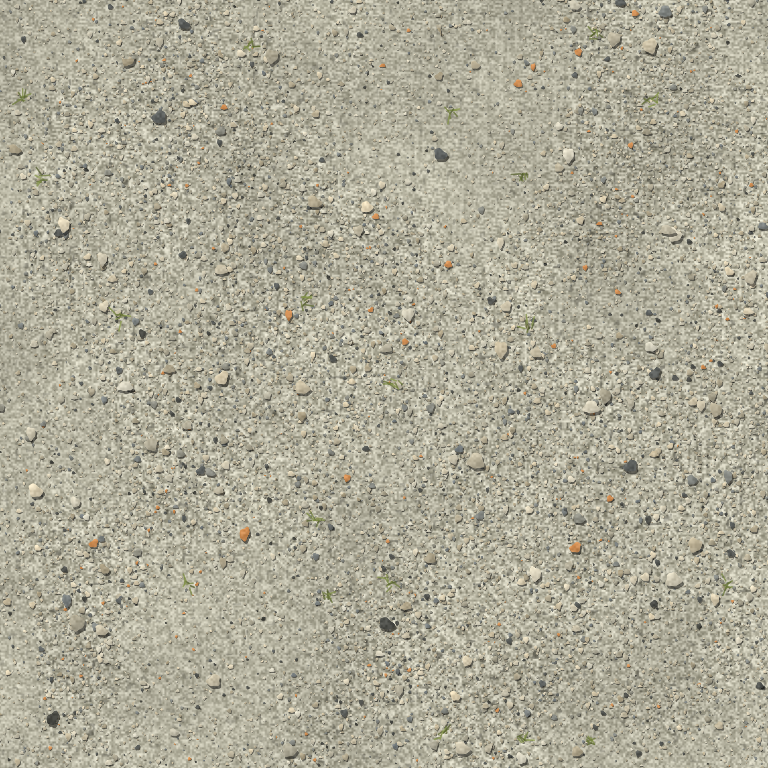
Write a three.js fragment shader that draws this texture.

```glsl
// Dry, dusty gravel ground with scattered pebbles, rusty chips and tiny grass tufts.
varying vec2 vUv;

#define GROUND vec3(0.715, 0.705, 0.632)
#define PALE vec3(0.85, 0.835, 0.765)
#define DULL vec3(0.61, 0.595, 0.525)
#define SLATE vec3(0.46, 0.485, 0.49)
#define DARK vec3(0.27, 0.27, 0.245)
#define RUST vec3(0.80, 0.55, 0.33)
#define GRASS vec3(0.42, 0.47, 0.23)
#define GRAIN 0.33
#define SHADOW 0.50
#define SOFTNESS 0.0014
#define LIGHT vec2(-0.5, 0.86)

float hash(vec2 p) {
  return fract(sin(dot(p, vec2(127.1, 311.7))) * 43758.5453);
}

vec2 hash2(vec2 p) {
  return vec2(hash(p), hash(p + 57.3));
}

float noise(vec2 p) {
  vec2 i = floor(p), f = fract(p);
  f = f * f * (3.0 - 2.0 * f);
  float low = mix(hash(i), hash(i + vec2(1.0, 0.0)), f.x);
  float high = mix(hash(i + vec2(0.0, 1.0)), hash(i + vec2(1.0)), f.x);
  return mix(low, high, f.y);
}

float fbm(vec2 p) {
  float sum = 0.0, weight = 0.5;
  for (int i = 0; i < 4; i++) {
    sum += weight * noise(p);
    p = p * 2.03 + 17.7;
    weight *= 0.5;
  }
  return sum / 0.9375;
}

// Radius measure of an uneven, rotated and flattened stone
float stoneDistance(vec2 p, float angle, float flatness) {
  float c = cos(angle), s = sin(angle);
  p = vec2(c * p.x + s * p.y, (c * p.y - s * p.x) * flatness);
  float a = atan(p.y, p.x + 1e-5);
  return length(p) * (1.0 + 0.12 * sin(3.0 * a + angle * 5.0) + 0.07 * sin(5.0 * a + angle * 9.0));
}

vec3 stoneColour(vec2 id, float rustShare) {
  float kind = hash(id + 3.1);
  vec3 colour = mix(DULL, PALE, hash(id + 8.7));
  colour *= mix(vec3(1.0), vec3(1.04, 0.99, 0.92), hash(id + 21.4));
  if (kind > 0.76) colour = mix(SLATE, DULL, hash(id + 5.9) * 0.8);
  if (kind > 0.92) colour = mix(DARK, SLATE, hash(id + 6.3) * 0.6);
  if (kind < rustShare) colour = RUST;
  return colour;
}

// One size of stones, each casting a short shadow away from the light
vec3 addStones(vec3 ground, vec2 uv, float cells, float density, float rustShare) {
  vec2 p = uv * cells + cells * 0.37;
  float blur = SOFTNESS * cells * 0.5;
  for (int y = -1; y <= 1; y++) {
    for (int x = -1; x <= 1; x++) {
      vec2 id = floor(p) + vec2(float(x), float(y));
      if (hash(id + 31.7) > density) continue;
      vec2 offset = p - id - hash2(id);
      float size = hash(id + 11.9);
      float radius = mix(0.20, 0.46, size * size);
      float angle = hash(id + 14.2) * 6.283;
      float flatness = mix(1.0, 1.65, hash(id + 18.6));
      float d = stoneDistance(offset, angle, flatness);
      float shade = stoneDistance(offset + LIGHT * radius * 0.45, angle, flatness);
      float relief = dot(offset, LIGHT) / radius;
      vec3 colour = stoneColour(id, rustShare) * (1.0 + 0.13 * relief);
      colour += 0.14 * (noise(uv * 330.0 + 9.0) - 0.5);
      ground *= 1.0 - SHADOW * (1.0 - smoothstep(radius - blur, radius + blur, shade));
      ground = mix(ground, colour, 1.0 - smoothstep(radius - blur, radius + blur, d));
    }
  }
  return ground;
}

// Sparse tufts made of a few thin blades
vec3 addGrass(vec3 ground, vec2 uv) {
  const float cells = 11.0;
  vec2 id = floor(uv * cells);
  if (hash(id + 71.3) > 0.17) return ground;
  vec2 p = (fract(uv * cells) - 0.3 - 0.4 * hash2(id)) / cells;
  for (int i = 0; i < 7; i++) {
    vec2 seed = id + float(i) * 3.7;
    float angle = hash(seed) * 6.283;
    vec2 blade = vec2(cos(angle), sin(angle)) * mix(0.005, 0.013, hash(seed + 2.0));
    vec2 q = p - (hash2(seed + 4.0) - 0.5) * 0.012;
    float along = clamp(dot(q, blade) / dot(blade, blade), 0.0, 1.0);
    float mask = 1.0 - smoothstep(0.0003, 0.0017, length(q - blade * along));
    ground = mix(ground, GRASS * mix(0.75, 1.3, hash(seed + 6.0)), mask * 0.75);
  }
  return ground;
}

void main() {
  // Loose, stony patches alternate with compact dust
  float loose = smoothstep(0.32, 0.68, fbm(vUv * vec2(7.0, 4.5) + 4.3));
  float tone = fbm(vUv * 9.0 + 31.0) - 0.5;
  vec3 colour = GROUND + vec3(0.13, 0.13, 0.12) * tone;

  // Fine grit with dark pits between the grains
  float grit = (noise(vUv * 390.0) - 0.5) * GRAIN + (noise(vUv * 170.0 + 5.0) - 0.5) * 0.13;
  colour += grit * mix(0.75, 1.1, loose);
  colour *= 1.0 - 0.30 * smoothstep(0.70, 0.95, noise(vUv * 230.0 + 40.0)) * mix(0.5, 1.0, loose);

  // Stones from fine to coarse
  colour = addStones(colour, vUv, 185.0, mix(0.20, 0.48, loose), 0.01);
  colour = addStones(colour, vUv, 98.0, mix(0.08, 0.30, loose), 0.01);
  colour = addStones(colour, vUv, 44.0, mix(0.04, 0.12, loose), 0.035);
  colour = addGrass(colour, vUv);
  gl_FragColor = vec4(clamp(colour, 0.0, 1.0), 1.0);
}
```
